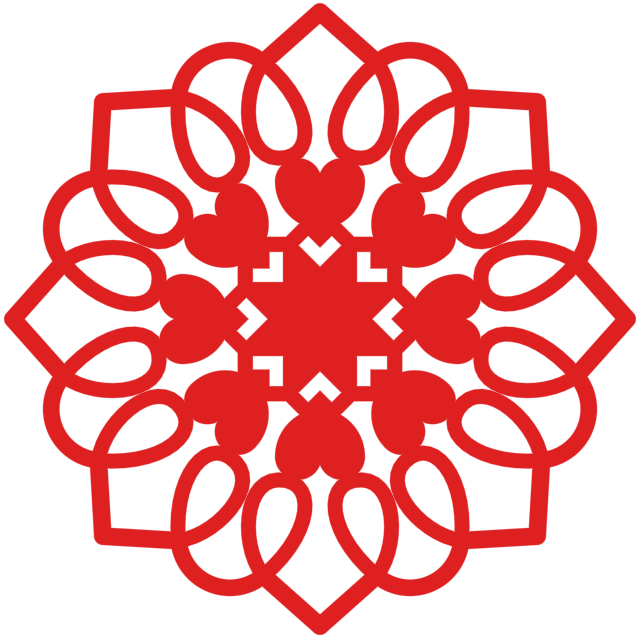
Give the GLSL for this pattern, as a Shadertoy shader.

```glsl
const vec3 PAPER = vec3(1.0);
const vec3 RED = vec3(0.87, 0.125, 0.13);
const vec2 CENTER = vec2(0.5, 0.5015);
const float SECTORS = 8.0;
const float PI = 3.14159265;
const float SOFTNESS = 0.0013;

// Ribbon half widths
const float TIP_WIDTH = 0.0138;
const float LOBE_WIDTH = 0.0130;
const float LOOP_WIDTH = 0.0117;

// Ribbon path: tip, crossing, and the low point of the teardrop loop
const vec2 TIP = vec2(0.0, 0.4798);
const vec2 CROSSING = vec2(0.0885, 0.4010);
const vec2 LOOP_LOW = vec2(0.0651, 0.2513);
const vec2 LOBE_CENTER = vec2(0.0, 0.3678);
const float LOBE_RADIUS = 0.0801;
const vec2 LOBE_END = vec2(0.894, 0.447);
const int CURVE_STEPS = 14;

// Heart and star
const vec2 HEART_LOBE = vec2(0.0339, 0.2148);
const float HEART_LOBE_RADIUS = 0.0365;
const vec2 HEART_SIDE = vec2(-0.0052, 0.2148);
const float HEART_SIDE_RADIUS = 0.0755;
const float STAR_SIZE = 0.1286;
const float CHEVRON_INNER = 0.0579;
const float CHEVRON_OUTER = 0.0788;
const float CHEVRON_REACH = 0.1048;

vec2 rotate(vec2 p, float a) {
    float c = cos(a), s = sin(a);
    return vec2(c * p.x - s * p.y, s * p.x + c * p.y);
}

// Mirrored wedge whose axis points up
vec2 foldSector(vec2 p) {
    float wedge = 2.0 * PI / SECTORS;
    float a = atan(p.x, p.y);
    a = abs(mod(a + 0.5 * wedge, wedge) - 0.5 * wedge);
    return length(p) * vec2(sin(a), cos(a));
}

float segmentDistance(vec2 p, vec2 a, vec2 b) {
    vec2 ab = b - a;
    return length(p - a - ab * clamp(dot(p - a, ab) / dot(ab, ab), 0.0, 1.0));
}

float curveDistance(vec2 p, vec2 a, vec2 b, vec2 c, vec2 d) {
    float nearest = 1.0;
    vec2 previous = a;
    for (int i = 1; i <= CURVE_STEPS; i++) {
        float t = float(i) / float(CURVE_STEPS), s = 1.0 - t;
        vec2 point = s * s * s * a + 3.0 * s * t * (s * b + t * c) + t * t * t * d;
        nearest = min(nearest, segmentDistance(p, previous, point));
        previous = point;
    }
    return nearest;
}

// Arc opening around the upward direction
float arcDistance(vec2 p, vec2 end, float radius) {
    p.x = abs(p.x);
    return end.y * p.x > end.x * p.y ? length(p - end * radius)
                                     : abs(length(p) - radius);
}

float ribbonDistance(vec2 p) {
    float tip = segmentDistance(p, TIP, CROSSING) - TIP_WIDTH;
    float outerSide = curveDistance(p, CROSSING, vec2(0.125, 0.3542),
                                    vec2(0.1198, 0.2526), LOOP_LOW);
    float innerSide = curveDistance(p, LOOP_LOW, vec2(0.0026, 0.25),
                                    vec2(0.0104, 0.3359), CROSSING);
    float loop = min(outerSide, innerSide) - LOOP_WIDTH;
    vec2 q = rotate(p, PI / SECTORS) - LOBE_CENTER;
    float lobe = arcDistance(q, LOBE_END, LOBE_RADIUS) - LOBE_WIDTH;
    return min(tip, min(loop, lobe));
}

float heartDistance(vec2 p) {
    float top = length(p - HEART_LOBE) - HEART_LOBE_RADIUS;
    float side = length(p - HEART_SIDE) - HEART_SIDE_RADIUS;
    return min(top, max(side, p.y - HEART_SIDE.y));
}

// Star with a chevron cut out beneath each heart
float starDistance(vec2 p) {
    float across = (p.y - p.x) * sqrt(0.5);
    float along = (p.y + p.x) * sqrt(0.5);
    float chevron = max(max(CHEVRON_INNER - across, across - CHEVRON_OUTER),
                        along - CHEVRON_REACH);
    return max(along - STAR_SIZE, -chevron);
}

void mainImage(out vec4 fragColor, in vec2 fragCoord) {
    float size = min(iResolution.x, iResolution.y);
    vec2 p = (fragCoord - 0.5 * iResolution.xy) / size + 0.5 - CENTER;
    p = foldSector(p);

    float d = min(ribbonDistance(p), min(heartDistance(p), starDistance(p)));
    float edge = max(SOFTNESS, 0.8 / size);
    float ink = 1.0 - smoothstep(-edge, edge, d);
    fragColor = vec4(mix(PAPER, RED, ink), 1.0);
}
```
